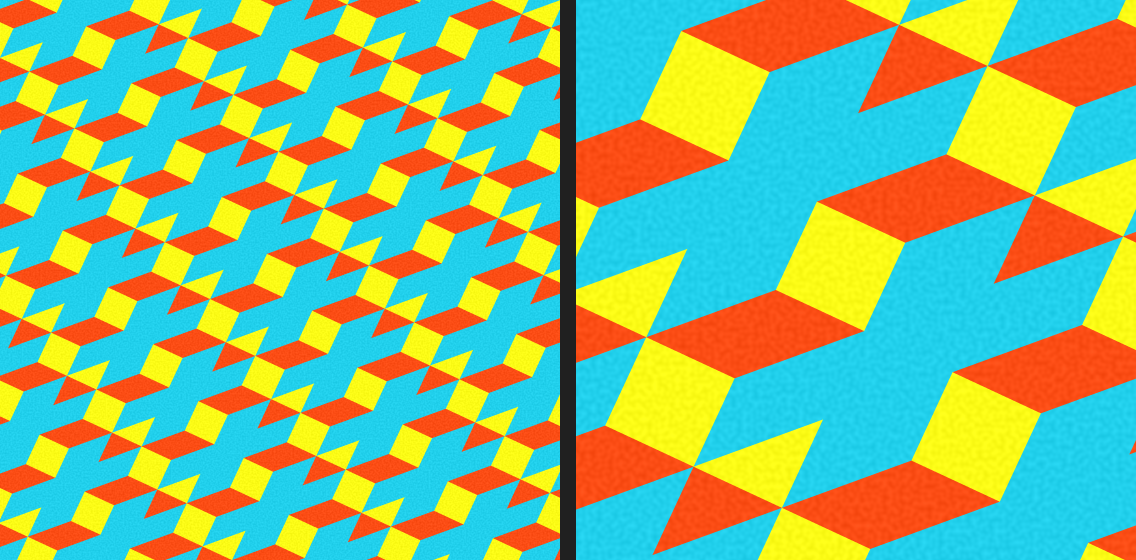
Left, the full canvas; right, a detail of the centre.
This pattern is drawn by a WebGL 1 fragment shader. Its source:

```glsl
precision highp float;
// Tilted chains of squares, 45-degree parallelograms and paired triangles.
// Everything lies on one rotated square grid: a sheared 2 x 5 block of squares
// repeats, and some squares are cut along a diagonal. Fine grain lies on top.

uniform vec2 u_resolution;

const vec3 CYAN   = vec3(0.13, 0.815, 0.925);
const vec3 YELLOW = vec3(0.985, 0.985, 0.085);
const vec3 RED    = vec3(0.985, 0.30, 0.08);

const float SQUARE_SIDE = 0.05802;             // canvas heights
const float TILT = 0.4355;                     // radians, clockwise
const vec2  ANCHOR = vec2(0.1538, 0.0471);     // grid origin, from the top left
const vec2  BLOCK = vec2(2.0, 5.0);            // repeat size in squares
const float BLOCK_SHIFT = 1.0;                 // slide of each next block column
const float GRAIN_SCALE = 300.0;
const float GRAIN_AMOUNT = 0.055;
const int   AA = 4;                            // samples per pixel side

vec2 hashGradient(vec2 cell) {
  vec3 h = fract(cell.xyx * vec3(0.1031, 0.1030, 0.0973));
  h += dot(h, h.yzx + 33.33);
  float angle = 6.28318 * fract((h.x + h.y) * h.z);
  return vec2(cos(angle), sin(angle));
}

float gradientNoise(vec2 p) {
  vec2 i = floor(p);
  vec2 f = p - i;
  vec2 w = f * f * f * (f * (f * 6.0 - 15.0) + 10.0);
  vec2 e = vec2(1.0, 0.0);
  float a = dot(hashGradient(i), f);
  float b = dot(hashGradient(i + e.xy), f - e.xy);
  float c = dot(hashGradient(i + e.yx), f - e.yx);
  float d = dot(hashGradient(i + e.xx), f - e.xx);
  return mix(mix(a, b, w.x), mix(c, d, w.x), w.y);
}

// Canvas position (y down) to grid squares.
vec2 toGrid(vec2 p) {
  float c = cos(TILT);
  float s = sin(TILT);
  vec2 d = (p - ANCHOR) / SQUARE_SIDE;
  return vec2(c * d.x + s * d.y, c * d.y - s * d.x);
}

vec3 patternColour(vec2 grid) {
  // Fold into one block, sliding each block column along the grid.
  float column = floor(grid.x / BLOCK.x);
  grid -= column * vec2(BLOCK.x, BLOCK_SHIFT);
  grid.y = mod(grid.y, BLOCK.y);

  float row = floor(grid.y);
  vec2 f = fract(grid);
  bool nearHalf = f.x + f.y < 1.0;             // side of the diagonal

  if (grid.x < 1.0) {
    if (row < 0.5) return YELLOW;                        // whole square
    if (row < 1.5) return nearHalf ? RED : CYAN;         // parallelogram half
    if (row < 2.5) return nearHalf ? CYAN : YELLOW;      // triangle
    if (row < 3.5) return nearHalf ? RED : CYAN;         // triangle
    return nearHalf ? CYAN : RED;                        // parallelogram half
  }
  if (row < 1.5) return CYAN;
  if (row < 2.5) return nearHalf ? CYAN : RED;           // parallelogram half
  if (row < 3.5) return YELLOW;                          // whole square
  return nearHalf ? RED : CYAN;                          // parallelogram half
}

void main() {
  // Average sub-pixel samples so shared edges blend without seams.
  vec3 colour = vec3(0.0);
  for (int y = 0; y < AA; y++) {
    for (int x = 0; x < AA; x++) {
      vec2 offset = (vec2(float(x), float(y)) + 0.5) / float(AA) - 0.5;
      vec2 pixel = gl_FragCoord.xy + offset;
      vec2 p = vec2(pixel.x, u_resolution.y - pixel.y) / u_resolution.y;
      colour += patternColour(toGrid(p));
    }
  }
  colour /= float(AA * AA);

  // Fine printed grain.
  vec2 uv = gl_FragCoord.xy / u_resolution.y;
  colour += GRAIN_AMOUNT * gradientNoise(uv * GRAIN_SCALE + 0.37);

  gl_FragColor = vec4(clamp(colour, 0.0, 1.0), 1.0);
}
```
